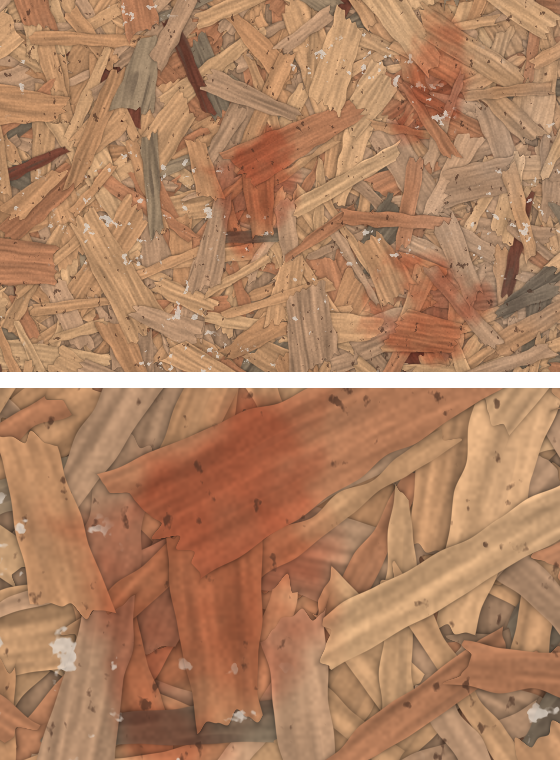
Top, the full canvas; bottom, a detail of the centre.
Write a Shadertoy shader that draws this texture.

```glsl
vec4 hash4(vec3 p) {
    vec4 q = fract(p.xyzx * vec4(0.1031, 0.1030, 0.0973, 0.1099));
    q += dot(q, q.wzxy + 33.33);
    return fract((q.xxyz + q.yzzw) * q.zywx);
}

float noise(vec2 p) {
    vec2 i = floor(p), f = fract(p);
    f = f * f * (3.0 - 2.0 * f);
    vec2 e = vec2(0.0, 1.0);
    float low = mix(hash4(vec3(i, 7.0)).x, hash4(vec3(i + e.yx, 7.0)).x, f.x);
    float high = mix(hash4(vec3(i + e, 7.0)).x, hash4(vec3(i + 1.0, 7.0)).x, f.x);
    return mix(low, high, f.y);
}

float fbm(vec2 p) {
    float sum = 0.0, amp = 0.5;
    for (int i = 0; i < 4; i++) {
        sum += amp * noise(p);
        p = mat2(1.6, 1.2, -1.2, 1.6) * p + 5.3;
        amp *= 0.5;
    }
    return sum;
}

mat2 rotation(float a) {
    return mat2(cos(a), -sin(a), sin(a), cos(a));
}

vec3 chipColor(float pick, float shade) {
    vec3 honey = vec3(0.74, 0.54, 0.385);
    vec3 cream = vec3(0.83, 0.66, 0.49);
    vec3 c = mix(honey, cream, shade);
    if (pick > 0.55) c = mix(vec3(0.70, 0.55, 0.43), vec3(0.76, 0.60, 0.47), shade);
    if (pick > 0.80) c = mix(vec3(0.68, 0.46, 0.33), vec3(0.74, 0.51, 0.37), shade);
    if (pick > 0.92) c = mix(vec3(0.47, 0.41, 0.34), vec3(0.63, 0.53, 0.42), shade);
    if (pick > 0.985) c = vec3(0.46, 0.27, 0.21);
    return c;
}

// Fibres run along x of the chip
vec3 woodGrain(vec2 q, vec4 seed, float pick) {
    q += seed.xy * 37.0;
    q.y += 0.012 * noise(q * vec2(9.0, 16.0));
    float broad = noise(q * vec2(5.0, 75.0));
    float fine = noise(q * vec2(20.0, 210.0));
    float rings = 0.5 + 0.5 * sin(q.y * 430.0 + 3.0 * noise(q * 20.0));
    float light = 0.81 + 0.19 * broad + 0.17 * fine;
    light -= 0.09 * rings * step(0.6, seed.z);
    vec3 c = chipColor(pick, seed.w) * light;
    float weather = smoothstep(0.6, 0.85, noise(q * vec2(14.0, 100.0)));
    return mix(c, vec3(0.36, 0.30, 0.25), weather * (pick > 0.92 ? 0.5 : 0.1));
}

// One scattered layer of overlapping chips
void addChips(inout vec3 col, vec2 p, float layer, float cell) {
    float aa = 0.8 / iResolution.y;
    vec2 g = rotation(layer * 0.7) * p / cell + layer * 11.3 + 40.0;
    for (int j = -1; j <= 1; j++)
    for (int i = -1; i <= 1; i++) {
        vec2 id = floor(g) + vec2(i, j);
        vec4 place = hash4(vec3(id, layer + 1.0));
        vec4 form = hash4(vec3(id, layer + 31.0));
        vec4 seed = hash4(vec3(id, layer + 61.0));
        vec2 q = rotation(place.z * 3.1416) * (g - id - 0.2 - 0.6 * place.xy) * cell;
        vec2 size = cell * vec2(0.4 + 0.5 * form.x, 0.07 + 0.24 * form.y * form.y);
        if (abs(q.x) > size.x * 1.4 || abs(q.y) > size.y * 1.6 + 0.02) continue;

        // Slanted splintered ends and tapering, wavy sides
        float splinter = noise(vec2(q.y * 110.0, form.w * 90.0)) - 0.5;
        float wave = noise(vec2(q.x * 32.0, form.z * 90.0 + sign(q.y) * 5.0)) - 0.5;
        float slant = q.y * (form.z - 0.5) * 1.4;
        float side = abs(q.y) - size.y * (1.0 + (form.w - 0.5) * 0.8 * q.x / size.x);
        float d = max(abs(q.x + slant) - size.x + splinter * 0.026, side + wave * 0.009);

        float gap = exp(-max(d, 0.0) / 0.0028) * (0.12 + 0.32 * noise(q * 45.0 + seed.xy * 50.0));
        col *= 1.0 - gap;
        vec3 wood = woodGrain(q, seed, place.w);
        wood *= 1.0 + 0.10 * (seed.y - 0.4) * smoothstep(-0.006, 0.0, d);
        col = mix(col, wood, smoothstep(aa, -aa, d));
    }
}

void mainImage(out vec4 fragColor, in vec2 fragCoord) {
    vec2 p = fragCoord / iResolution.y;
    vec3 col = woodGrain(p.yx, vec4(0.3), 0.6) * 0.9;

    for (int k = 0; k < 9; k++) {
        float layer = float(k);
        addChips(col, p, layer, 0.13 + 0.075 * fract(layer * 0.618));
    }

    // Uneven weathering, greyer towards the right
    float cloud = fbm(p * 5.0 + 3.0);
    float grey = smoothstep(0.8, 1.5, p.x) * smoothstep(0.3, 0.65, cloud);
    col = mix(col, vec3(dot(col, vec3(0.34))) * vec3(1.13, 0.99, 0.87), 0.42 * grey);
    col *= 0.93 + 0.14 * cloud;

    // Red bark stains around a ring
    for (int k = 0; k < 3; k++) {
        float a = 3.1416 + float(k) * 2.0944;
        vec2 q = p - vec2(1.0, 0.49) - vec2(0.32, 0.35) * vec2(cos(a), sin(a));
        float reach = length(q * vec2(1.15, 0.9)) + 0.30 * (fbm(p * 9.0 + a) - 0.47);
        float stain = smoothstep(0.16, 0.07, reach) * (0.5 + 0.5 * fbm(p * 24.0));
        col = mix(col, col * vec3(0.84, 0.61, 0.56) + vec3(0.04, 0.02, 0.015), stain);
    }

    // Pitted dark flecks, pale chalk specks and fine fibre noise
    float pits = smoothstep(0.69, 0.80, fbm(p * vec2(75.0, 55.0)));
    col = mix(col, vec3(0.27, 0.18, 0.14), 0.65 * pits);
    float chalk = smoothstep(0.66, 0.72, fbm(p * 48.0 + 70.0)) * smoothstep(0.58, 0.72, noise(p * 6.0 + 9.0));
    col = mix(col, vec3(0.86, 0.81, 0.76), 0.8 * chalk);
    col *= 0.95 + 0.10 * noise(p * 260.0);

    fragColor = vec4(clamp(col, 0.0, 1.0), 1.0);
}
```
